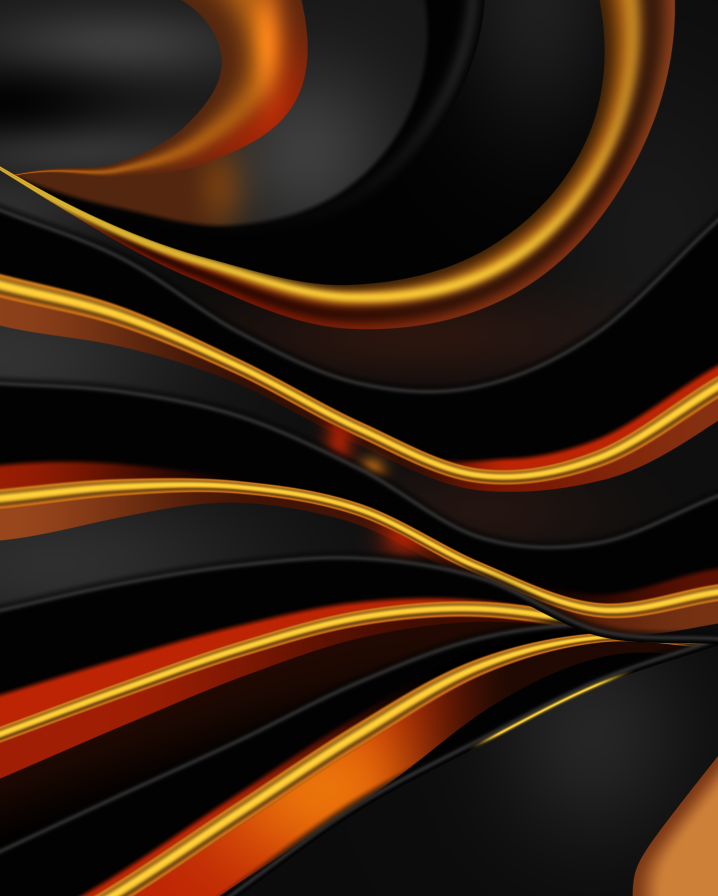
Reproduce this background procedurally as a Shadertoy shader.

```glsl
#define BLACK vec3(.008)
#define GOLD vec3(1., .82, .22)
#define AMBER vec3(.78, .42, .08)
#define COPPER vec3(.5, .23, .09)
#define BROWN vec3(.2, .06, .015)
#define RED vec3(.74, .14, .015)
#define LINE_WIDTH .0085
#define K float[7]

// Smooth curve through seven even knots
float spline(float t, float k[7]) {
  int i = int(clamp(floor(t), 0., 5.));
  float f = t - float(i), b = k[i], c = k[i + 1];
  float a = i > 0 ? k[i - 1] : 2. * b - c;
  float d = i < 5 ? k[i + 2] : 2. * c - b;
  return b + .5 * f * (c - a + f * (2. * a - 5. * b + 4. * c - d + f * (3. * (b - c) + d - a)));
}

// Signed distances to a wave and to a hanging polar curve
float offset(float t, float v, float scale, float k[7]) {
  float s = (spline(t + .05, k) - spline(t - .05, k)) * scale;
  return (v - spline(t, k)) * inversesqrt(1. + s * s);
}
float wave(vec2 p, float k[7]) { return offset(p.x * 7.5, p.y, 75., k); }
float ring(vec2 p, float x, float k[7]) {
  vec2 q = vec2(p.x - x, max(1. - p.y, 0.));
  float r = max(length(q), .01);
  return offset(atan(q.y, q.x) * 1.9099, r, 19.1 / r, k);
}

// Soft masks
float cover(float d) { return smoothstep(-.8, .8, d * iResolution.y); }
float bump(float d, float w) { return exp(-d * d / (w * w)); }
float glow(vec2 p, float x, float y, float w, float h) { return bump(p.x - x, w) * bump(p.y - y, h); }
float ramp(float a, float b, float x) {
  x = clamp((x - a) / (b - a), 0., 1.);
  return x * x * (3. - 2. * x);
}

// Metal line with a colour band on each side
vec3 ribbon(float line, float up, float down, float w, vec3 upper, vec3 lower, vec3 body) {
  vec3 c = mix(body, lower, cover(line + down));
  c = mix(c, mix(upper, BLACK, ramp(-.006, .003, line - up)), cover(line));
  vec3 metal = mix(BROWN, AMBER, .55 + .45 * cos(line / w * 7.));
  metal = mix(metal, GOLD, bump(line - .1 * w, w * .55));
  return mix(c, metal, ramp(w * 1.2, w * .85, abs(line)));
}

// Glossy sheet with a dark rolled rim
vec3 sheet(vec3 below, vec3 c, float d) {
  c = mix(BLACK, c, ramp(.004, .018, d)) + .15 * bump(d - .006, .0028);
  return mix(below, c, cover(d));
}

vec3 curls(vec2 p) {
  float bigIn = ring(p, .391, K(.277, .305, .316, .318, .331, .411, .586));
  float bigOut = ring(p, .391, K(.361, .365, .375, .367, .358, .417, .589));
  float ridgeIn = ring(p, .26, K(.215, .233, .247, .253, .268, .345, .495));
  float ridgeOut = ring(p, .26, K(.28, .271, .271, .266, .274, .347, .495));
  float smallIn = ring(p, .13, K(.072, .135, .159, .182, .224, .39, .6));
  float smallOut = ring(p, .13, K(.206, .229, .208, .198, .227, .391, .6));
  // Outer sheet and large curl
  vec3 c = vec3(.045 + .05 * glow(p, .73, .74, .14, .2) + .13 * glow(p, 0., .77, .16, .06));
  c += BROWN * .6 * glow(p, .46, .625, .2, .05);
  float across = bigIn / max(bigIn - bigOut, .002);
  float side = ramp(.25, .6, p.x), rise = side * ramp(.64, .9, p.y);
  vec3 band = mix(RED * .6, COPPER, max(rise, .7 * side));
  band = mix(AMBER * .75, band, ramp(.3, .65, across)) * (.75 + .3 * cos(across * 9. - 3.));
  band = mix(band, GOLD, bump(across - .2 - .22 * side, .13) * (.9 - .5 * rise));
  band = mix(band, GOLD * .85, bump(bigIn - .004, .005) * ramp(.4, .15, p.x));
  c = mix(c, band, cover(-bigOut));
  // Hollow, ridge and gray lobe
  vec3 inner = BLACK + .11 * glow(p, .6, 1., .1, .15);
  vec3 ridge = BLACK + .1 * bump(ridgeOut + .013, .009) * ramp(.7, .95, p.y);
  vec3 lobe = vec3(.09 + .15 * glow(p, .34, .83, .1, .1));
  lobe = mix(lobe, AMBER * .75, .85 * glow(p, .235, .79, .035, .05));
  lobe = mix(COPPER * .65, lobe, ramp(.19, .28, p.x));
  inner = mix(inner, ridge, cover(-ridgeOut));
  inner = mix(inner, lobe, ramp(.003, -.006, ridgeIn));
  // Small curl and its glossy inside
  across = smallIn / max(smallIn - smallOut, .002);
  band = mix(COPPER * .65, AMBER * .85, bump(across - .5, .25));
  band = mix(band, RED, .75 * ramp(.45, .9, across) * glow(p, .3, .87, .1, .09));
  band += AMBER * .4 * glow(p, .3, .96, .018, .07);
  inner = mix(inner, band, cover(-smallOut));
  float gloss = .1 + .14 * glow(p, .13, .95, .14, .04) + .12 * glow(p, .08, .835, .15, .035);
  gloss *= 1. - .9 * glow(p, 0., .885, .13, .04);
  return mix(c, mix(inner, vec3(gloss), cover(-smallIn)), cover(-bigIn));
}

void mainImage(out vec4 fragColor, in vec2 fragCoord) {
  vec2 p = fragCoord / iResolution.xy * vec2(.8, 1.);
  // Bottom sheet with a copper lobe
  vec3 col = vec3(.045 + .1 * glow(p, .66, .18, .11, .12));
  float u = p.y - .03, edge = p.x - .698 - .35 * u - .45 * sqrt(u * u + .0006);
  col = mix(col, mix(COPPER, vec3(.8, .5, .22), ramp(0., .035, edge)), cover(edge));
  // Lowest ribbon
  edge = wave(p, K(-.2, -.1, 0., .095, .167, .234, .28));
  float line = wave(p, K(-.074, .004, .0925, .18, .255, .288, .28));
  float fade = ramp(.4, .75, p.x);
  vec3 lower = mix(RED, vec3(.92, .45, .04), glow(p, .36, .12, .13, .1));
  lower = mix(lower, BROWN * .6, ramp(.4, .58, p.x));
  vec3 layer = ribbon(line, .02, .065 - .05 * fade, LINE_WIDTH * (1.35 - .85 * fade), RED * ramp(.5, .2, p.x), lower, BLACK);
  col = sheet(col, layer, edge);
  col = mix(col, GOLD, bump(edge - .002, .002) * ramp(.52, .56, p.x) * ramp(.71, .66, p.x));
  // Red fan
  edge = wave(p, K(.043, .1055, .167, .232, .281, .297, .281));
  line = wave(p, K(.18, .229, .275, .31, .32, .301, .264));
  lower = RED * (.85 - .5 * ramp(.1, .5, p.x));
  layer = ribbon(line, .043 - .06 * p.x, .046 - .06 * p.x, LINE_WIDTH, RED, lower, BROWN * .6 * ramp(-.13, -.03, line));
  col = sheet(col, layer, edge);
  // Lower gray wave
  edge = wave(p, K(.3125, .342, .363, .371, .349, .29, .281));
  line = wave(p, K(.443, .456, .456, .431, .366, .319, .3385));
  float ends = ramp(.3, 0., p.x) + .6 * ramp(.55, .8, p.x);
  vec3 body = vec3(.05 + .13 * glow(p, .06, .37, .24, .1));
  lower = mix(BROWN * 1.3, COPPER * 1.2, ends);
  layer = ribbon(line, .011 + .028 * ends, .016 + .03 * ends, LINE_WIDTH * (.8 + .5 * ends), RED * .8 * ends, lower, body);
  layer = mix(layer, RED, .8 * glow(p, .45, .402, .025, .025) * cover(-line - .006));
  col = sheet(col, layer, edge);
  // Upper gray wave
  edge = wave(p, K(.566, .557, .529, .47, .3945, .388, .44));
  line = wave(p, K(.681, .647, .59, .521, .469, .488, .568));
  float warm = ramp(.44, .57, p.x);
  body = vec3(.055 + .14 * glow(p, 0., .6, .2, .1)) + BROWN * .4 * glow(p, .54, .43, .13, .05);
  lower = mix(mix(BROWN, RED * .65, warm), COPPER * 1.1, ends);
  layer = ribbon(line, .022 * warm, .016 + .027 * ends, LINE_WIDTH * (.95 + .55 * ends), RED * warm, lower, body);
  layer = mix(layer, RED, .8 * glow(p, .378, .508, .016, .028) * cover(-line - .007));
  layer = mix(layer, AMBER, .8 * glow(p, .414, .477, .015, .013) * cover(-line - .007));
  col = sheet(col, layer, edge);
  edge = wave(p, K(.759, .706, .622, .566, .5625, .622, .746));
  fragColor = vec4(clamp(sheet(col, curls(p), edge), 0., 1.), 1.);
}
```
